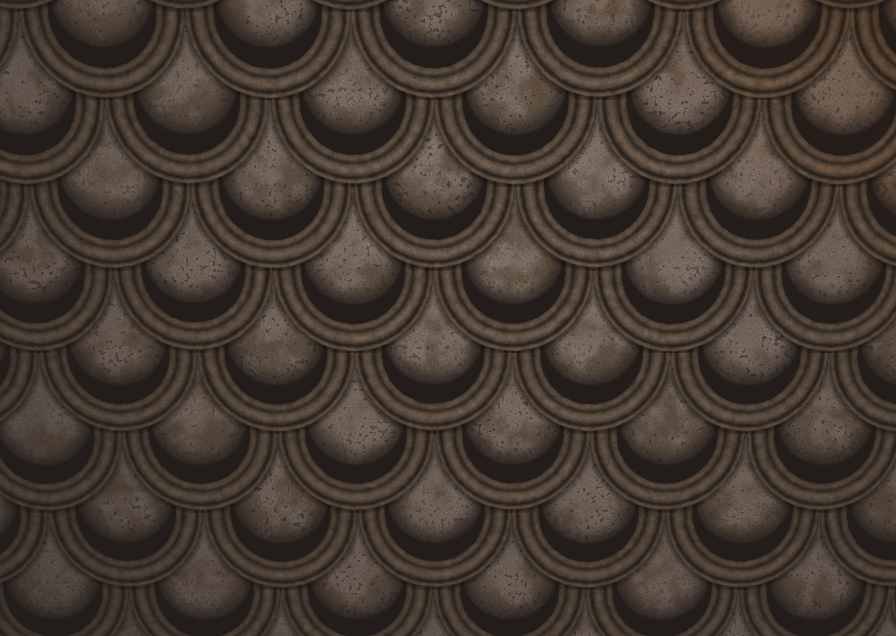
Reproduce this pattern procedurally as a Shadertoy shader.

```glsl
// Overlapping rows of aged bronze scales: moulded rings around shadowed, speckled domes
#define COLUMN_WIDTH 0.262   // column pitch at the top edge, in canvas heights
#define TAPER 0.024          // loss of column pitch from top to bottom
#define ROW_COUNT 7.045      // rows down the canvas before foreshortening
#define ROW_PITCH 0.515      // row pitch, in column widths
#define RING_OUTER 0.498
#define RING_INNER 0.325
#define DOME_RADIUS 0.312
#define DOME_LIFT 0.11
#define SHADOW vec3(0.135, 0.115, 0.105)
#define BRONZE vec3(0.375, 0.312, 0.258)
#define PATINA vec3(0.455, 0.400, 0.362)
#define WEAR 0.32

vec2 hash2(vec2 p) {
    vec3 q = fract(p.xyx * vec3(0.1031, 0.1030, 0.0973));
    q += dot(q, q.yzx + 33.33);
    return fract((q.xx + q.yz) * q.zy);
}

float gradientNoise(vec2 p) {
    vec2 i = floor(p), f = p - i;
    vec2 w = f * f * f * (f * (f * 6.0 - 15.0) + 10.0);
    vec4 g;
    for (int n = 0; n < 4; n++) {
        vec2 corner = vec2(n & 1, n >> 1);
        g[n] = dot(hash2(i + corner + 71.0) * 2.0 - 1.0, f - corner);
    }
    return mix(mix(g.x, g.y, w.x), mix(g.z, g.w, w.x), w.y);
}

float fbm(vec2 p) {
    float sum = 0.0, amp = 1.0;
    for (int n = 0; n < 4; n++) {
        sum += amp * gradientNoise(p);
        p = mat2(1.6, 1.2, -1.2, 1.6) * p + 5.3;
        amp *= 0.55;
    }
    return sum;
}

float bump(float x, float center, float width) {
    float k = (x - center) / width;
    return exp(-k * k);
}

// Distance from the axis of a U shape: round below, straight above
float archRadius(vec2 d) {
    return length(vec2(d.x, max(d.y, 0.0)));
}

// Staggered cell in the given row; returns its id and the offset from its centre
vec2 cellOffset(vec2 p, float row, out vec2 id) {
    float stagger = 0.5 * mod(row, 2.0);
    id = vec2(round(p.x - stagger), row);
    vec2 jitter = (hash2(id + 19.0) - 0.5) * 0.012;
    return p - vec2(id.x + stagger, row * ROW_PITCH) - jitter;
}

vec3 domeColor(vec2 d, vec2 id, vec2 p) {
    vec2 seed = hash2(id + 41.0);
    vec2 q = p + seed * 13.0;
    float radius = archRadius(d + vec2(0.0, DOME_LIFT)) / DOME_RADIUS;
    float blotch = fbm(q * 5.0);
    float frost = smoothstep(-0.35, 0.35, blotch + 0.35 - 0.5 * radius + 0.4 * (seed.x - 0.5));
    vec3 col = mix(BRONZE, PATINA, frost);
    // Pits and flecks gather in patches and near the rim
    float spots = gradientNoise(q * 34.0) + 0.6 * gradientNoise(q * 61.0);
    float pits = smoothstep(0.22, 0.42, spots + 0.35 * blotch + 0.16 * (radius - 0.5));
    col *= 1.0 - WEAR * pits * (0.6 + 0.6 * seed.y);
    col *= 1.0 + 0.22 * gradientNoise(q * 85.0) + 0.10 * blotch;
    float falloff = smoothstep(0.42, 1.04, radius);
    return mix(col, SHADOW * 1.15, 0.72 * falloff * falloff + 0.12 * falloff);
}

vec3 ringColor(vec2 d, float radius, vec2 p) {
    float t = (radius - RING_INNER) / (RING_OUTER - RING_INNER);
    float tone = 0.72 + 0.20 * bump(t, 0.12, 0.09) - 0.24 * bump(t, 0.28, 0.07);
    tone += 0.34 * bump(t, 0.54, 0.15) - 0.28 * bump(t, 0.79, 0.07);
    tone += 0.24 * bump(t, 0.92, 0.06) - 0.30 * smoothstep(0.96, 1.04, t);
    // Light from above tilts the shading across the main bead
    float facing = max(d.y, 0.0) / max(radius, 0.01);
    tone += 0.5 * (0.54 - t) * bump(t, 0.54, 0.22) * facing;
    tone *= 0.90 + 0.12 * facing;
    float grain = fbm(p * 17.0) + 0.6 * gradientNoise(p * 75.0);
    return BRONZE * tone * (1.0 + 0.24 * grain);
}

vec3 scaleColor(vec2 d, vec2 id, vec2 p, float px) {
    float radius = archRadius(d) + 0.005 * gradientNoise(p * 24.0);
    float domeEdge = archRadius(d + vec2(0.0, DOME_LIFT)) - DOME_RADIUS;
    vec3 col = mix(domeColor(d, id, p), SHADOW, smoothstep(-px - 0.008, px + 0.004, domeEdge));
    return mix(col, ringColor(d, radius, p), smoothstep(-px, px, radius - RING_INNER));
}

void mainImage(out vec4 fragColor, in vec2 fragCoord) {
    vec2 q = (fragCoord - 0.5 * iResolution.xy) / iResolution.y;
    float down = 0.5 - q.y;

    // Foreshortened grid: both pitches shrink towards the bottom
    float pitch = COLUMN_WIDTH - TAPER * down;
    float v = ROW_COUNT * down * (1.0 + 0.099 * down) - 0.13;
    vec2 p = vec2((q.x + 0.022) / pitch, v * ROW_PITCH);
    float px = 0.8 / (iResolution.y * pitch);

    // Each row laps over the one below it
    vec2 frontId, backId;
    vec2 front = cellOffset(p, floor(v), frontId);
    vec2 back = cellOffset(p, floor(v) + 1.0, backId);
    float edge = archRadius(front) - RING_OUTER + 0.006 * gradientNoise(p * 30.0);
    vec3 under = scaleColor(back, backId, p, px) * mix(0.62, 1.0, smoothstep(0.0, 0.045, edge));
    vec3 col = mix(scaleColor(front, frontId, p, px), under, smoothstep(-px, px, edge));

    // Soft pool of light, dim at the foot and on the left
    vec2 w = (q - vec2(0.08, 0.17)) * vec2(1.0, 1.25);
    float light = mix(0.50, 1.06, exp(-1.15 * dot(w, w)));
    light *= 1.0 - 0.22 * smoothstep(0.0, 0.9, -q.x) * smoothstep(-0.3, 1.0, down);
    col = SHADOW + (col - SHADOW) * light;
    col *= mix(vec3(1.0), vec3(1.08, 1.0, 0.91), smoothstep(0.5, 1.2, q.x + q.y));
    fragColor = vec4(clamp(col, 0.0, 1.0), 1.0);
}
```
